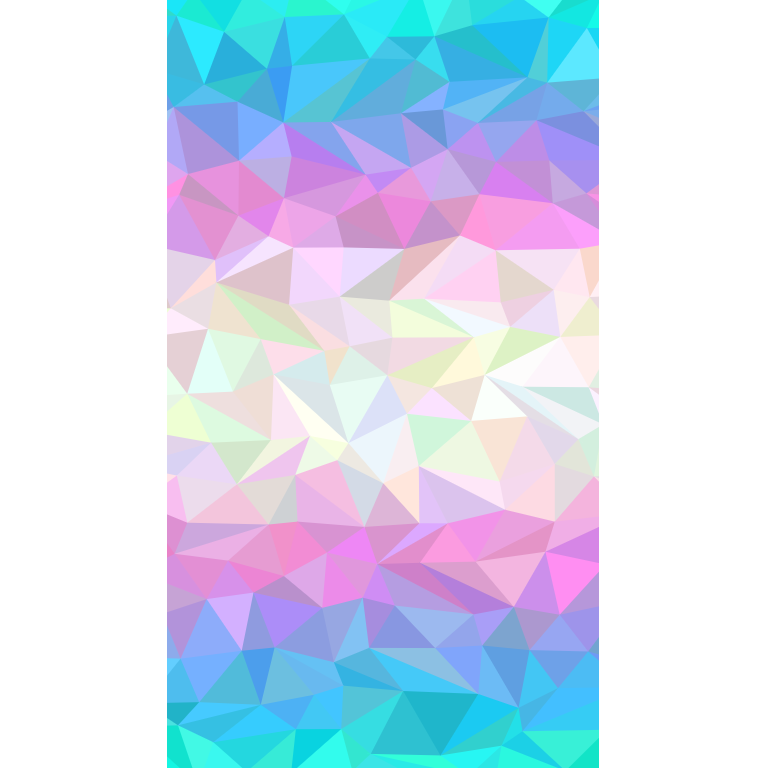
This background is drawn by a Shadertoy shader. Its source:

```glsl
// A tall low-poly panel on white: mirrored bands run from pale pastel through
// pink, violet and blue to turquoise. A jittered, staggered lattice is split
// into triangles, each tinted by its centroid's band and a random offset.

#define PANEL_CENTER_X -0.0013
#define PANEL_HALF_WIDTH 0.28125
#define CELL vec2(0.067, 0.058)
#define JITTER 0.68
#define TINT_SPREAD 0.17
#define SHADE_SPREAD 0.11
#define SEED 17.0

vec3 hash3(vec2 cell) {
    vec3 q = fract(vec3(cell.xyx + SEED) * vec3(0.1031, 0.1030, 0.0973));
    q += dot(q, q.yxz + 33.33);
    return fract((q.xxy + q.yzz) * q.zyx);
}

float cross2(vec2 a, vec2 b) {
    return a.x * b.y - a.y * b.x;
}

// Staggered lattice point, moved at random
vec2 vertex(vec2 id) {
    vec2 stagger = vec2(0.5 * mod(id.y, 2.0), 0.0);
    return (id + stagger + JITTER * (hash3(id).xy - 0.5)) * CELL;
}

// Band colour by height, mirrored about the middle
vec3 bandColor(float y) {
    float t = abs(y);
    vec3 c = vec3(0.92, 0.92, 0.89);
    c = mix(c, vec3(0.93, 0.81, 0.89), smoothstep(0.07, 0.155, t));
    c = mix(c, vec3(0.89, 0.58, 0.89), smoothstep(0.15, 0.215, t));
    c = mix(c, vec3(0.70, 0.59, 0.90), smoothstep(0.24, 0.295, t));
    c = mix(c, vec3(0.50, 0.67, 0.91), smoothstep(0.295, 0.34, t));
    c = mix(c, vec3(0.30, 0.75, 0.93), smoothstep(0.34, 0.40, t));
    c = mix(c, vec3(0.17, 0.82, 0.91), smoothstep(0.40, 0.45, t));
    return mix(c, vec3(0.15, 0.93, 0.87), smoothstep(0.44, 0.50, t));
}

// Signed distance to an edge, positive outside a counterclockwise triangle
float edgeDistance(vec2 p, vec2 a, vec2 b) {
    return cross2(p - a, b - a) / max(length(b - a), 1e-5);
}

// Adds the triangle's colour, weighted by its pixel coverage
void addTriangle(inout vec4 sum, vec2 p, vec2 a, vec2 b, vec2 c,
                 vec2 id, float pixel) {
    float d = max(edgeDistance(p, a, b),
              max(edgeDistance(p, b, c), edgeDistance(p, c, a)));
    float coverage = clamp(0.5 - d / pixel, 0.0, 1.0);
    if (coverage <= 0.0) return;
    vec3 tint = (hash3(id + 71.0) - 0.5) * TINT_SPREAD;
    float shade = (hash3(id + 139.0).x - 0.5) * SHADE_SPREAD;
    vec3 color = bandColor((a.y + b.y + c.y) / 3.0) + tint + shade;
    sum += vec4(clamp(color, 0.0, 1.0), 1.0) * coverage;
}

vec3 triangleMesh(vec2 p, float pixel) {
    vec4 sum = vec4(0.0);
    vec2 base = floor(p / CELL);
    for (int j = -1; j <= 1; j++) {
        for (int i = -1; i <= 1; i++) {
            vec2 id = base + vec2(i, j);
            vec2 a = vertex(id);
            vec2 b = vertex(id + vec2(1.0, 0.0));
            vec2 c = vertex(id + vec2(1.0, 1.0));
            vec2 d = vertex(id + vec2(0.0, 1.0));
            vec2 half2 = id + vec2(0.0, 311.0);

            // Split along the diagonal that avoids the thinnest triangle
            float areaAC = min(cross2(b - a, c - a), cross2(c - a, d - a));
            float areaBD = min(cross2(b - a, d - a), cross2(c - b, d - b));
            if (areaAC > areaBD) {
                addTriangle(sum, p, a, b, c, id, pixel);
                addTriangle(sum, p, a, c, d, half2, pixel);
            } else {
                addTriangle(sum, p, a, b, d, id, pixel);
                addTriangle(sum, p, b, c, d, half2, pixel);
            }
        }
    }
    return sum.a > 0.0 ? sum.rgb / sum.a : bandColor(p.y);
}

void mainImage(out vec4 fragColor, in vec2 fragCoord) {
    float pixel = 1.0 / iResolution.y;
    vec2 p = (fragCoord - 0.5 * iResolution.xy) * pixel;

    // White margins with the mesh panel between them
    float side = abs(p.x - PANEL_CENTER_X) - PANEL_HALF_WIDTH;
    float panel = clamp(0.5 - side / pixel, 0.0, 1.0);
    vec3 color = mix(vec3(1.0), triangleMesh(p, pixel), panel);
    fragColor = vec4(color, 1.0);
}
```
